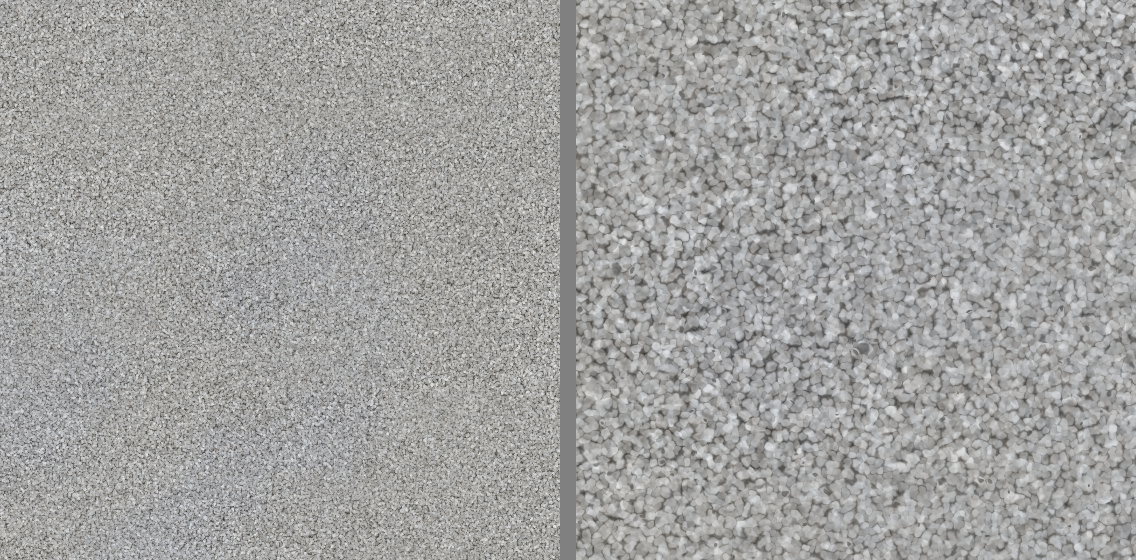
Left: the whole. Right: its middle third, enlarged.
Reproduce this texture procedurally as a WebGL 2 fragment shader.

```glsl
#version 300 es
precision highp float;
// Weathered grey concrete: fine pale sand, dark pockets between grains, pits, flakes and faint bands.
uniform vec2 u_resolution;
out vec4 fragColor;

vec3 hash3(vec2 cell, uint seed) {
    uvec3 v = uvec3(ivec3(ivec2(cell), 7)) + uvec3(0u, 0u, seed);
    v = v * 1664525u + 1013904223u;
    v.x += v.y * v.z; v.y += v.z * v.x; v.z += v.x * v.y;
    v ^= v >> 16u;
    v.x += v.y * v.z; v.y += v.z * v.x; v.z += v.x * v.y;
    return vec3(v >> 8u) / 16777216.0;
}

vec3 noise3(vec2 p, uint seed) {
    vec2 i = floor(p), f = fract(p);
    f = f * f * (3.0 - 2.0 * f);
    return mix(mix(hash3(i, seed), hash3(i + vec2(1, 0), seed), f.x),
               mix(hash3(i + vec2(0, 1), seed), hash3(i + vec2(1, 1), seed), f.x), f.y);
}

float fbm(vec2 p, uint seed) {
    float sum = 0.0, weight = 0.5;
    for (int i = 0; i < 4; i++) {
        sum += weight * noise3(p, seed + uint(i)).x;
        p = mat2(1.6, 1.2, -1.2, 1.6) * p + 5.7;
        weight *= 0.5;
    }
    return sum / 0.9375;
}

// Packed grains: x = blended tone of the grain, y = distance from its centre
vec2 grains(vec2 p, uint seed) {
    vec2 base = floor(p);
    float nearest = 8.0, toneSum = 0.0, weightSum = 0.0;
    for (int y = -1; y <= 1; y++)
    for (int x = -1; x <= 1; x++) {
        vec2 cell = base + vec2(x, y);
        vec3 h = hash3(cell, seed);
        vec2 d = cell + h.xy - p;
        float dist = length(d);
        float weight = exp(-22.0 * dist * dist);
        toneSum += weight * h.z;
        weightSum += weight;
        nearest = min(nearest, dist);
    }
    return vec2(toneSum / weightSum, nearest);
}

// Sparse rotated ellipses, one at most in each cell
float specks(vec2 p, float share, float pixel, uint seed) {
    vec2 cell = floor(p);
    vec3 place = hash3(cell, seed), form = hash3(cell, seed + 50u);
    vec2 d = fract(p) - 0.35 - 0.3 * place.xy;
    float angle = 3.1416 * form.x;
    d = mat2(cos(angle), -sin(angle), sin(angle), cos(angle)) * d;
    d.y *= 1.0 + 0.9 * form.y;
    float radius = mix(0.16, 0.32, form.z * form.z);
    float soft = max(0.08, 0.7 * pixel);
    return step(place.z, share) * (1.0 - smoothstep(radius - soft, radius + soft, length(d)));
}

void main() {
    vec2 uv = gl_FragCoord.xy / u_resolution.y;
    float pixel = 1.0 / u_resolution.y;

    // Broad wear, and bands that rise slightly to the right
    float wear = fbm(uv * 5.0, 11u) - 0.5;
    vec2 tilted = vec2(uv.x, uv.y - 0.12 * uv.x + 0.03 * wear);
    float bands = fbm(tilted * vec2(5.0, 21.0), 23u) - 0.5;
    float rough = clamp(1.0 + 0.5 * bands + 0.25 * wear, 0.8, 1.2);

    // Ragged outlines: bend the grain space slightly
    vec2 bent = uv + 0.0025 * (noise3(uv * 130.0, 71u).xy - 0.5);
    bent += 0.0016 * (noise3(uv * 420.0, 73u).xy - 0.5);

    // Sand of two sizes with grit; pockets open where grain centres lie far away
    vec2 sand = grains(bent * 265.0, 31u);
    vec2 gravel = grains(bent * 160.0 + 3.0, 37u);
    float grit = noise3(uv * 480.0, 41u).x - 0.5;
    float relief = 0.18 * (sand.x - 0.5) + 0.11 * grit;
    float pebble = smoothstep(0.55, 0.8, gravel.x) * (1.0 - smoothstep(0.3, 0.5, gravel.y));
    relief += 0.09 * (pebble - 0.2);
    float pocket = smoothstep(0.42, 0.85, sand.y) * (1.0 - 0.7 * pebble);
    relief -= 0.26 * (pocket - 0.17);
    relief -= 0.08 * (smoothstep(0.5, 0.85, gravel.y) - 0.14);
    float tone = 0.637 + rough * relief + 0.028 * wear - 0.025 * bands;

    // Pale flakes and dark pits with uneven depth
    float flakes = specks(bent * 100.0, 0.06, 100.0 * pixel, 43u);
    tone = mix(tone, 0.72 + 0.1 * grit, 0.6 * flakes);
    float pits = specks(bent * 165.0, 0.06 * rough, 165.0 * pixel, 47u);
    pits = max(pits, specks(bent * 88.0 + 9.0, 0.012 * rough, 88.0 * pixel, 53u));
    tone = mix(tone, 0.37 + 0.12 * grit, 0.75 * pits);

    // Warm stone with cool patches, stronger toward the left; darks are warmer
    float cool = smoothstep(0.42, 0.8, fbm(uv * 3.5 + 2.0, 61u) + 0.1 - 0.2 * uv.x);
    float hue = noise3(uv * 190.0, 67u).x - 0.5;
    vec3 colour = tone + mix(vec3(0.004, 0.002, -0.010), vec3(-0.002, 0.0, 0.008), cool);
    colour += hue * vec3(0.014, 0.0, -0.016);
    colour += clamp(0.64 - tone, -0.15, 0.15) * vec3(0.04, 0.0, -0.05);
    fragColor = vec4(clamp(colour, 0.0, 1.0), 1.0);
}
```
